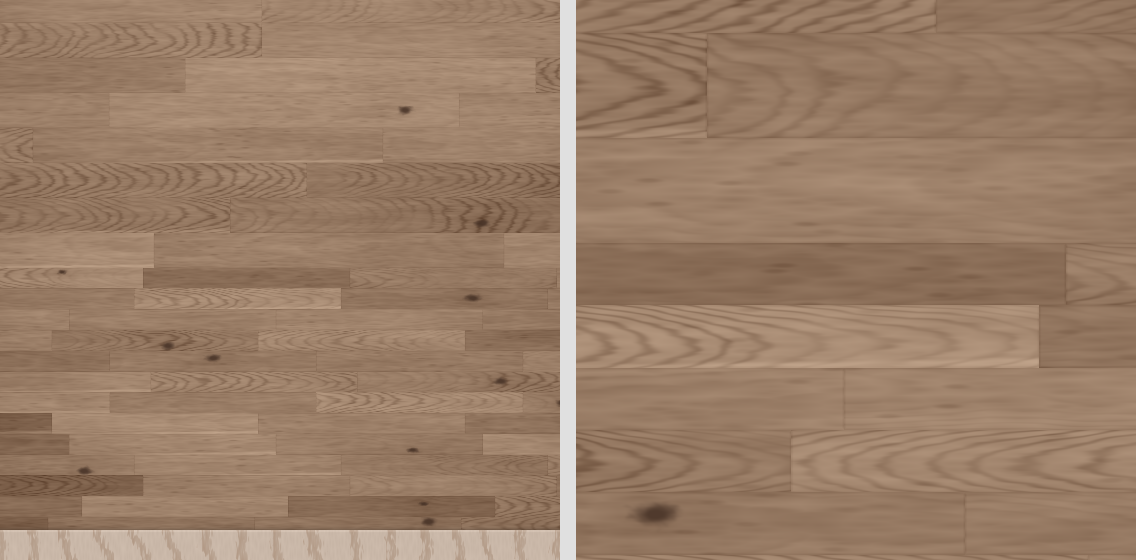
Left, the full canvas; right, a detail of the centre.
Reproduce this texture procedurally as a three.js fragment shader.

```glsl
// Oak plank floor: wide boards above, narrow boards below, a pale sill at the foot.
// Each board gets its own tone, arched growth rings and perhaps a knot, all hashed
// from its row and column; fibres are stretched cellular noise, warps layered sines.
#define SPLIT 0.522
#define SILL 0.0534
#define WIDE vec2(0.625, 0.0625)
#define NARROW vec2(0.369, 0.0371)
#define SEAM 0.0016
#define KNOT_SIZE 0.0055
#define KNOT_CHANCE 0.27
#define FIGURED_CHANCE 0.33
#define OAK vec3(0.615, 0.503, 0.412)
#define KNOT_COLOR vec3(0.27, 0.19, 0.145)
#define SILL_COLOR vec3(0.79, 0.72, 0.66)
#define SILL_GRAIN vec3(0.67, 0.57, 0.49)

varying vec2 vUv;

float hash(vec2 p) {
  return fract(sin(dot(p, vec2(12.99, 78.23))) * 43758.5);
}

// Layered sines, roughly -1 to 1
float waves(vec2 p) {
  float sum = 0.0, amp = 0.5;
  for (int i = 0; i < 4; i++) {
    p = mat2(0.8, 0.6, -0.6, 0.8) * p * 1.7 + 1.3;
    sum += amp * sin(p.x + 1.7 * sin(p.y));
    amp *= 0.55;
  }
  return sum;
}

// Cellular noise: distance to the nearest scattered point
float cellular(vec2 p) {
  vec2 base = floor(p), f = p - base;
  float nearest = 2.0;
  for (int y = -1; y <= 1; y++) {
    for (int x = -1; x <= 1; x++) {
      vec2 g = vec2(float(x), float(y));
      vec2 point = g + vec2(hash(base + g), hash(base + g + 31.7));
      nearest = min(nearest, length(point - f));
    }
  }
  return nearest;
}

vec3 boards(vec2 p) {
  // Rows step down from the split; joints drift from row to row
  bool wide = p.y > SPLIT;
  vec2 size = wide ? WIDE : NARROW;
  float down = (SPLIT - p.y) / size.y;
  float row = floor(down);
  float shift = wide ? 0.748 - 0.218 * max(row + 7.0, 0.0)
                     : 0.48 + 0.25 * cos(1.366 * (row - 0.4));
  float along = p.x / size.x - shift;
  vec2 id = vec2(floor(along), row);
  vec2 cell = vec2(fract(along), fract(down));
  vec2 local = (cell - 0.5) * size;
  vec2 seed = 17.0 * vec2(hash(id), hash(id + 5.3));

  // Knot, with the grain bowing around it
  float hasKnot = step(hash(id + 2.1), KNOT_CHANCE);
  vec2 center = (vec2(hash(id + 3.7), hash(id + 8.2)) - 0.5) * size * 0.7;
  vec2 q = (local - center) / (KNOT_SIZE * mix(0.6, 1.3, hash(id + 6.4)) * vec2(1.9, 1.0));
  float r = length(q) * (1.0 + 0.25 * waves(q + seed));
  float bend = hasKnot * exp(-0.08 * dot(q, q));
  float v = mix(local.y, center.y, 0.6 * bend) / (0.5 * size.y);

  // Fibres, streaks and short dark pores
  float fibre = cellular(p * vec2(32.0, 230.0) + seed);
  float streak = cellular(p * vec2(6.0, 75.0) + seed);
  float pore = 1.0 - smoothstep(0.03, 0.16, cellular(p * vec2(14.0, 75.0) + seed + 9.0));
  float cloud = waves(p * vec2(4.0, 22.0) + seed);

  // Growth rings: nested arches on figured boards, long lines on the rest
  float figured = step(hash(id + 11.9), FIGURED_CHANCE);
  float heading = hash(id + 4.6) < 0.35 ? -1.0 : 1.0;
  float bow = v - 0.7 * (hash(id + 7.5) - 0.5);
  float rings = heading * local.x * mix(7.0, 34.0, figured)
              + mix(1.5, 2.8, hash(id + 1.4)) * bow * bow
              + 0.75 * waves(p * vec2(9.0, 26.0) + seed) + 0.3 * fibre;
  float line = pow(0.5 + 0.5 * sin(6.2832 * rings), 3.0);
  float patchy = smoothstep(-0.5, 0.6, waves(p * vec2(5.0, 9.0) + seed.yx));

  // Board tone, a few clearly dark boards, and soft room light
  float tone = 0.075 * (hash(id + 9.1) - 0.5);
  tone -= (wide ? 0.03 : 0.065) * step(0.8, hash(id + 12.6));
  vec2 fromLight = p - vec2(0.54, 0.62);
  tone += 0.035 - 0.13 * dot(fromLight, fromLight);
  tone += 0.045 * (fibre - 0.45) + 0.05 * (streak - 0.45) + 0.018 * cloud;
  tone -= line * mix(0.022, 0.085 * patchy + 0.015, figured);
  tone -= 0.05 * pore * patchy;
  tone -= 0.06 * hasKnot * exp(-0.3 * r);

  // Joints: fine dark seams, now and then a pale sapwood edge
  vec2 edge = (0.5 - abs(cell - 0.5)) * size;
  tone -= 0.035 * (1.0 - smoothstep(0.0, SEAM, min(edge.x, edge.y)));
  float sapWidth = 0.006 * cell.x;
  float sap = step(0.87, hash(id + 14.3)) * step(0.5, cell.y);
  tone += 0.07 * sap * (1.0 - smoothstep(sapWidth - 0.002, sapWidth + 0.001, edge.y));

  vec3 color = OAK + tone * vec3(1.0, 1.0, 0.95);
  return mix(color, KNOT_COLOR, 0.85 * hasKnot * (1.0 - smoothstep(0.3, 1.5, r)));
}

// Pale sill with upright, ragged grain and a bright top edge
vec3 sill(vec2 p) {
  float fibre = cellular(p * vec2(210.0, 45.0));
  float x = p.x * 16.0 + 0.28 * waves(p * vec2(5.0, 13.0)) + 0.25 * (fibre - 0.45);
  float grain = smoothstep(0.55, 0.95, cos(6.2832 * x)) * (0.45 + 0.7 * fibre);
  vec3 color = mix(SILL_COLOR, SILL_GRAIN, 0.8 * grain) + 0.03 * (fibre - 0.45);
  return color + 0.06 * smoothstep(SILL - 0.005, SILL - 0.001, p.y);
}

void main() {
  float above = vUv.y - SILL;
  vec3 floorColor = boards(vUv) * (1.0 - 0.22 * exp(-max(above, 0.0) / 0.003));
  vec3 color = mix(sill(vUv), floorColor, smoothstep(-0.001, 0.001, above));
  gl_FragColor = vec4(color, 1.0);
}
```
